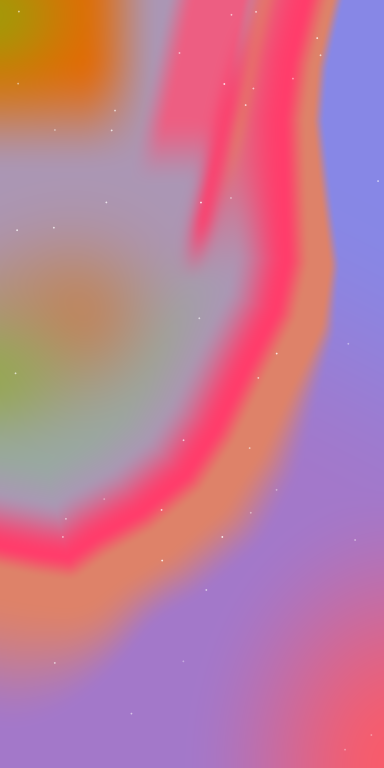
Reproduce this background procedurally as a WebGL 1 fragment shader.

```glsl
precision highp float;
// A soft, molten colour field: a glowing pink rim sweeps from the top right to the lower left.
// The signed distance to the rim sets its glow and the orange band; blurred pools fill the
// inside, slanted streaks the top, a blue to coral gradient the outside, hashed specks the rest.

uniform vec2 u_resolution;

const vec3 RIM_PINK   = vec3(1.00, 0.24, 0.42);
const vec3 BAND_CORAL = vec3(0.87, 0.51, 0.41);
const vec3 SKY_BLUE   = vec3(0.53, 0.53, 0.90);
const vec3 VIOLET     = vec3(0.64, 0.47, 0.79);
const vec3 CORNER_RED = vec3(0.97, 0.36, 0.42);
const vec3 LILAC      = vec3(0.67, 0.59, 0.71);
const vec3 SAGE       = vec3(0.60, 0.66, 0.65);
const vec3 TAN        = vec3(0.75, 0.52, 0.38);
const vec3 MOSS       = vec3(0.58, 0.66, 0.28);
const vec3 ORANGE     = vec3(0.91, 0.40, 0.02);
const vec3 OLIVE      = vec3(0.65, 0.59, 0.03);
const vec3 ROSE       = vec3(0.93, 0.37, 0.51);
const vec3 DUSTY_ROSE = vec3(0.87, 0.42, 0.53);

const float GLOW_WIDTH   = 0.14;   // reach of the rim glow to the inside
const float STREAK_SLANT = 0.22;   // lean of the upper streaks
const float STREAK_EDGE  = 0.66;   // slanted position of the bright streak
const float SPECK_CELLS  = 16.0;   // speck grid cells across the width
const float SPECK_CHANCE = 0.09;
const float SPECK_RADIUS = 0.003;

float hash(vec2 p) {
  return fract(sin(dot(p, vec2(127.1, 311.7))) * 43758.5453);
}

// Soft elliptical pool of colour
float pool(vec2 p, vec2 center, vec2 radius) {
  vec2 q = (p - center) / radius;
  return exp(-dot(q, q));
}

// Falls from 1 at lo to 0 at hi
float fade(float lo, float hi, float x) {
  return 1.0 - smoothstep(lo, hi, x);
}

// Adds one rim segment: x keeps the nearest distance, y flips at each crossing
void addEdge(vec2 p, vec2 a, vec2 b, inout vec2 rim) {
  vec2 e = b - a, w = p - a;
  rim.x = min(rim.x, length(w - e * clamp(dot(w, e) / dot(e, e), 0.0, 1.0)));
  if ((a.y > p.y) != (b.y > p.y) && w.x < e.x * w.y / e.y) rim.y = -rim.y;
}

// Signed distance to the rim, negative inside
float rimDistance(vec2 p) {
  vec2 rim = vec2(9.0, 1.0);
  addEdge(p, vec2(0.82, -0.10), vec2(0.795, 0.0), rim);
  addEdge(p, vec2(0.795, 0.0), vec2(0.755, 0.16), rim);
  addEdge(p, vec2(0.755, 0.16), vec2(0.735, 0.31), rim);
  addEdge(p, vec2(0.735, 0.31), vec2(0.74, 0.52), rim);
  addEdge(p, vec2(0.74, 0.52), vec2(0.745, 0.68), rim);
  addEdge(p, vec2(0.745, 0.68), vec2(0.716, 0.81), rim);
  addEdge(p, vec2(0.716, 0.81), vec2(0.638, 0.96), rim);
  addEdge(p, vec2(0.638, 0.96), vec2(0.56, 1.12), rim);
  addEdge(p, vec2(0.56, 1.12), vec2(0.482, 1.237), rim);
  addEdge(p, vec2(0.482, 1.237), vec2(0.365, 1.333), rim);
  addEdge(p, vec2(0.365, 1.333), vec2(0.247, 1.40), rim);
  addEdge(p, vec2(0.247, 1.40), vec2(0.177, 1.45), rim);
  addEdge(p, vec2(0.177, 1.45), vec2(0.104, 1.44), rim);
  addEdge(p, vec2(0.104, 1.44), vec2(-0.10, 1.40), rim);
  return rim.x * rim.y;
}

vec3 insideColor(vec2 p, float depth) {
  // Blurred pools
  vec3 c = mix(LILAC, SAGE, smoothstep(0.10, 0.24, depth) * smoothstep(0.60, 0.95, p.y));
  c = mix(c, TAN, 0.95 * pool(p, vec2(0.20, 0.82), vec2(0.19, 0.19)));
  c = mix(c, TAN, 0.45 * pool(p, vec2(0.0, 0.82), vec2(0.18, 0.16)));
  c = mix(c, MOSS, 0.8 * pool(p, vec2(-0.04, 0.98), vec2(0.20, 0.15)));
  c = mix(c, ORANGE, fade(0.20, 0.42, p.x) * fade(0.14, 0.46, p.y));
  c = mix(c, OLIVE, pool(p, vec2(-0.02, 0.04), vec2(0.19, 0.17)));

  // Slanted streaks at the top
  float s = p.x + STREAK_SLANT * p.y;
  float right = smoothstep(STREAK_EDGE - 0.03, STREAK_EDGE + 0.02, s);
  float block = smoothstep(0.43, 0.51, s) * (1.0 - right);
  c = mix(c, ROSE, block * fade(0.30, 0.49, p.y));
  c = mix(c, DUSTY_ROSE, right * fade(0.38, 0.76, p.y));
  c = mix(c, BAND_CORAL, 0.85 * pool(vec2(s, 0.0), vec2(0.695, 0.0), vec2(0.028, 1.0))
                       * fade(0.30, 0.56, p.y));
  float line = pool(vec2(s, 0.0), vec2(STREAK_EDGE - 0.005, 0.0), vec2(0.032, 1.0));
  c = mix(c, RIM_PINK, 0.85 * line * smoothstep(0.0, 0.3, p.y) * fade(0.56, 0.74, p.y));

  return mix(c, RIM_PINK, fade(0.0, GLOW_WIDTH, depth));
}

vec3 outsideColor(vec2 p, float d) {
  vec3 c = mix(SKY_BLUE, VIOLET, smoothstep(0.55, 1.40, p.y + 0.5 * (1.0 - p.x)));
  c = mix(c, CORNER_RED, fade(0.03, 0.75, length((p - vec2(1.04, 2.0)) * vec2(1.3, 1.0))));

  // Orange band, wider and softer toward the lower left
  float low = smoothstep(0.7, 1.5, p.y);
  float width = mix(0.075, 0.16, smoothstep(0.0, 1.35, p.y));
  float blur = mix(0.025, 0.12, low) + 0.20 * low * fade(0.0, 0.45, p.x);
  vec3 band = mix(RIM_PINK, BAND_CORAL, smoothstep(0.0, 0.065, d));
  return mix(band, c, smoothstep(width - min(0.4 * blur, 0.04), width + blur, d));
}

float specks(vec2 p) {
  vec2 cell = floor(p * SPECK_CELLS);
  vec2 jitter = 0.2 + 0.6 * vec2(hash(cell + 3.1), hash(cell + 7.7));
  float dist = length(p - (cell + jitter) / SPECK_CELLS);
  float radius = max(SPECK_RADIUS, 0.9 / u_resolution.x);
  return fade(0.2 * radius, 1.3 * radius, dist) * step(hash(cell), SPECK_CHANCE)
       * (0.35 + 0.5 * hash(cell + 5.3));
}

void main() {
  // Canvas units: x from 0 to 1, y from 0 at the top to 2 at the bottom
  vec2 uv = gl_FragCoord.xy / u_resolution;
  vec2 p = vec2(uv.x, 2.0 - 2.0 * uv.y);
  float d = rimDistance(p);
  vec3 color = d < 0.0 ? insideColor(p, -d) : outsideColor(p, d);
  gl_FragColor = vec4(mix(color, vec3(1.0), specks(p)), 1.0);
}
```
